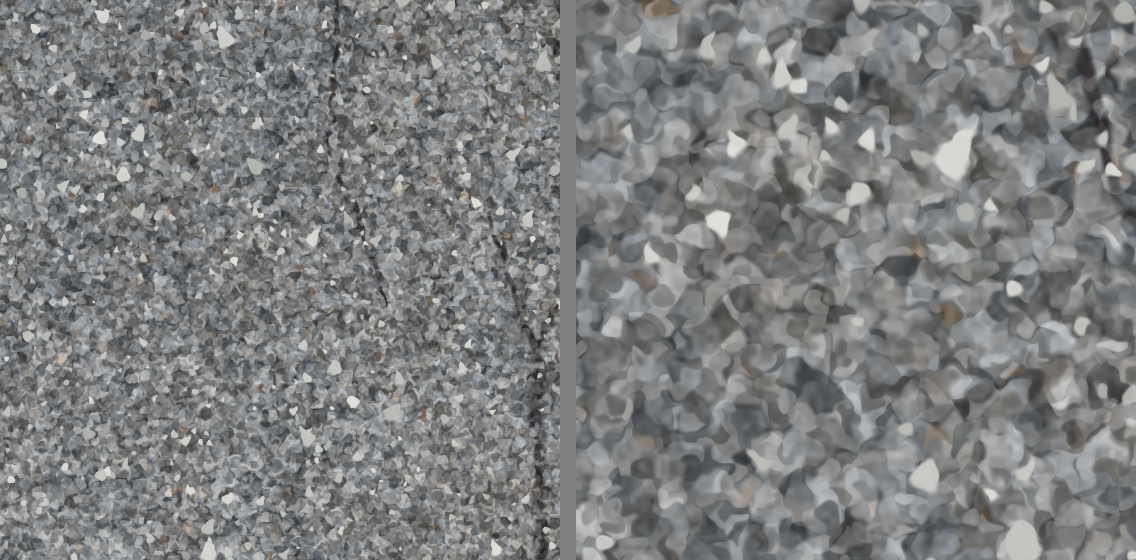
Left: the whole. Right: its middle third, enlarged.
A WebGL 1 fragment shader for this texture:

```glsl
precision highp float;
// Worn asphalt: two sizes of soft-edged grey grains over fine noise,
// pale stone chips scattered by jittered grids, and ragged dark cracks
// drawn as tapered segments through a warped plane.

uniform vec2 u_resolution;

const vec3 COOL = vec3(-0.020, 0.000, 0.022);
const vec3 WARM = vec3(0.022, 0.002, -0.018);
const vec3 TAN = vec3(0.10, 0.02, -0.06);
const vec3 CRACK_DARK = vec3(0.25, 0.24, 0.24);
const vec3 CHIP_DULL = vec3(0.68, 0.69, 0.67);
const vec3 CHIP_WHITE = vec3(0.90, 0.90, 0.88);

vec3 hash3(vec2 p) {
  vec3 q = fract(p.xyx * vec3(0.1031, 0.1030, 0.0973));
  q += dot(q, q.yxz + 33.33);
  return fract((q.xxy + q.yzz) * q.zyx);
}

float noise(vec2 p) {
  vec2 i = floor(p);
  vec2 f = fract(p);
  f = f * f * (3.0 - 2.0 * f);
  float low = mix(hash3(i).x, hash3(i + vec2(1.0, 0.0)).x, f.x);
  float high = mix(hash3(i + vec2(0.0, 1.0)).x, hash3(i + vec2(1.0)).x, f.x);
  return mix(low, high, f.y);
}

vec2 warp(vec2 p, float scale, float amount) {
  vec2 q = p * scale;
  return p + amount * (vec2(noise(q + 7.3), noise(q + 51.7)) - 0.5);
}

// Soft Voronoi cells: x = tone, y = tint, z = rarity, each 0 to 1.
vec3 grains(vec2 p, float scale, float seed, float sharpness) {
  vec2 q = p * scale;
  vec2 cell = floor(q);
  vec3 sum = vec3(0.0);
  float total = 0.0001;
  for (int y = -1; y <= 1; y++) {
    for (int x = -1; x <= 1; x++) {
      vec2 id = cell + vec2(float(x), float(y));
      vec2 d = id + hash3(id + seed).xy - q;
      float weight = exp(-sharpness * dot(d, d));
      sum += weight * hash3(id + seed + 91.0);
      total += weight;
    }
  }
  return sum / total;
}

// Mostly upright stone chips: x = coverage, y = brightness.
vec2 chips(vec2 p, float scale, float seed, float chance, float minSize, float maxSize) {
  vec2 cell = floor(p * scale);
  vec2 result = vec2(0.0);
  for (int y = -1; y <= 1; y++) {
    for (int x = -1; x <= 1; x++) {
      vec2 id = cell + vec2(float(x), float(y));
      vec3 place = hash3(id + seed);
      vec3 form = hash3(id + seed + 37.0);
      vec2 d = p - (id + place.xy) / scale;
      float angle = (form.x - 0.5) * 1.8;
      float c = cos(angle);
      float s = sin(angle);
      d = vec2(c * d.x - s * d.y, s * d.x + c * d.y);
      float size = mix(minSize, maxSize, form.y * form.y);
      float stretch = mix(1.0, 2.2, form.z * form.z);
      d.x *= 1.0 + 0.35 * d.y / size;
      float edge = length(d * vec2(1.0, 1.0 / stretch)) - size;
      float cover = (1.0 - smoothstep(-0.0012, 0.0012, edge)) * step(place.z, chance);
      if (cover > result.x) result = vec2(cover, fract(form.x * 7.0 + form.y * 5.0));
    }
  }
  return result;
}

float crack(vec2 p, vec2 a, vec2 b, float widthA, float widthB) {
  vec2 ab = b - a;
  float t = clamp(dot(p - a, ab) / dot(ab, ab), 0.0, 1.0);
  float d = length(p - a - t * ab);
  return 1.0 - smoothstep(0.4, 1.4, d / mix(widthA, widthB, t));
}

float cracks(vec2 p) {
  float c = crack(p, vec2(0.599, 1.02), vec2(0.587, 0.74), 0.005, 0.005);
  c = max(c, crack(p, vec2(0.587, 0.74), vec2(0.638, 0.61), 0.005, 0.006));
  c = max(c, crack(p, vec2(0.638, 0.61), vec2(0.690, 0.46), 0.006, 0.003));
  c = max(c, 0.5 * crack(p, vec2(0.870, 0.83), vec2(0.879, 0.61), 0.003, 0.004));
  c = max(c, crack(p, vec2(0.879, 0.61), vec2(0.911, 0.49), 0.004, 0.006));
  c = max(c, crack(p, vec2(0.911, 0.49), vec2(0.957, 0.39), 0.006, 0.013));
  c = max(c, crack(p, vec2(0.957, 0.39), vec2(0.965, -0.02), 0.013, 0.011));
  c = max(c, crack(p, vec2(1.010, 0.47), vec2(0.960, 0.38), 0.006, 0.009));
  return max(c, crack(p, vec2(0.997, 1.02), vec2(1.002, 0.86), 0.006, 0.006));
}

void main() {
  vec2 p = gl_FragCoord.xy / u_resolution.y;

  // Grain tone, with a slight lift toward the bottom.
  vec2 grainPoint = warp(p, 110.0, 0.010);
  vec3 coarse = grains(grainPoint, 68.0, 11.0, 14.0);
  vec3 fine = grains(grainPoint, 125.0, 203.0, 12.0);
  float tone = 0.497 + 0.27 * (coarse.x - 0.5) + 0.27 * (fine.x - 0.5);
  tone += 0.10 * (noise(p * 230.0) - 0.5) + 0.07 * (noise(p * 14.0) - 0.5);
  tone += 0.03 * (0.5 - p.y);
  vec3 color = vec3(tone) + vec3(-0.003, 0.002, 0.004);
  color += mix(COOL, WARM, 0.6 * coarse.y + 0.4 * noise(p * 9.0 + 3.0));
  color += TAN * smoothstep(0.93, 0.99, coarse.z) * 0.6;

  // Cracks broken up by leftover grit.
  float grit = smoothstep(0.25, 0.60, noise(p * 75.0 + 19.0));
  float depth = cracks(warp(p, 45.0, 0.018)) * mix(0.25, 0.95, grit);
  color = mix(color, CRACK_DARK + 0.25 * (fine.x - 0.5), depth);

  // Pale chips, small then large.
  vec2 chipPoint = warp(p, 140.0, 0.004);
  vec2 small = chips(chipPoint, 50.0, 311.0, 0.13, 0.0028, 0.0055);
  vec2 large = chips(chipPoint, 26.0, 457.0, 0.14, 0.0050, 0.0105);
  color = mix(color, mix(CHIP_DULL, CHIP_WHITE, small.y), 0.9 * small.x);
  color = mix(color, mix(CHIP_DULL, CHIP_WHITE, large.y), 0.95 * large.x);

  gl_FragColor = vec4(clamp(color, 0.0, 1.0), 1.0);
}
```
